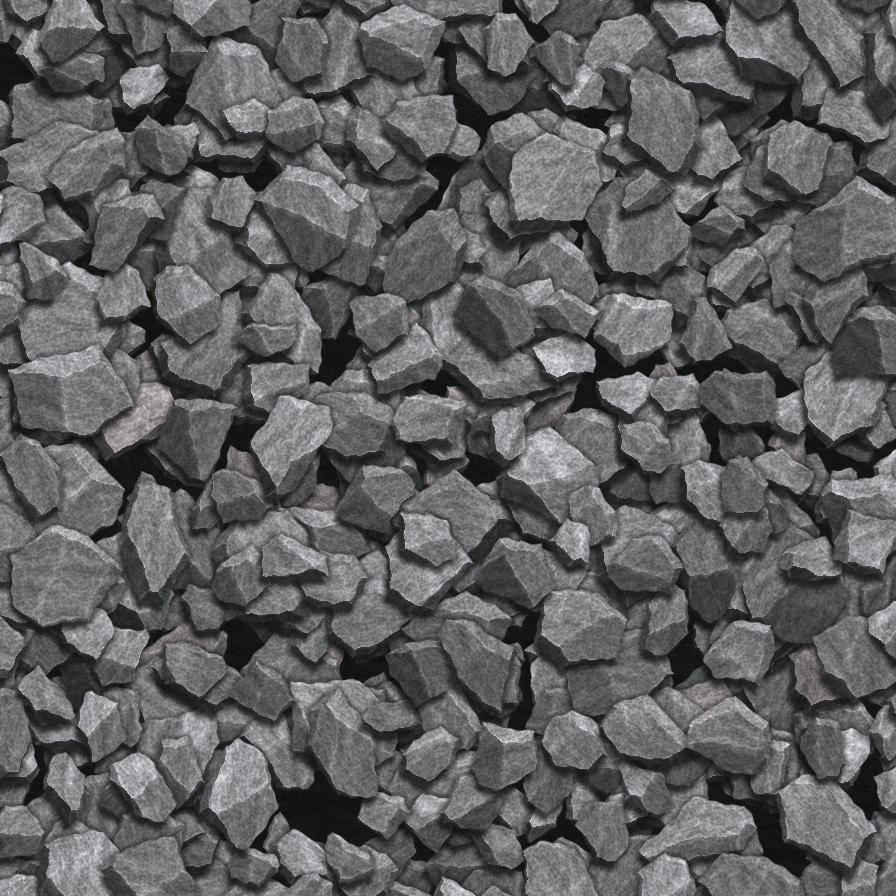
A Shadertoy shader for this texture:

```glsl
const vec3 LIGHT = vec3(0.2, 0.66, 0.72);

vec3 hash3(vec3 p) {
    p = fract(p * vec3(0.1031, 0.1030, 0.0973));
    p += dot(p, p.yxz + 33.33);
    return fract((p.xxy + p.yxx) * p.zyx);
}

float layeredSines(vec2 p) {
    float sum = 0.0, amp = 0.5;
    for (int i = 0; i < 5; i++) {
        p = mat2(0.8, 0.6, -0.6, 0.8) * p * 1.9 + 1.3;
        sum += amp * sin(p.x + 1.7 * sin(p.y));
        amp *= 0.62;
    }
    return sum;
}

// Distance to the nearest scattered point
float cellular(vec2 p) {
    vec2 base = floor(p);
    float nearest = 4.0;
    for (int j = -1; j <= 1; j++)
    for (int i = -1; i <= 1; i++) {
        vec2 cell = base + vec2(i, j);
        vec2 d = cell + hash3(vec3(cell, 7.0)).xy - p;
        nearest = min(nearest, dot(d, d));
    }
    return sqrt(nearest);
}

// Chipped polygon: x = outline distance, y = shadow distance, z = light on its facets
vec3 stone(vec2 p, float size, float squash, float angle, vec3 seed) {
    vec2 shadowPoint = p + LIGHT.xy * 0.14;
    float outline = -9.0, shadow = -9.0;

    // Two tilted top planes meet in a ridge
    vec2 tiltA = (seed.xy - 0.5) * 0.6;
    vec2 tiltB = (seed.yz - 0.5) * 1.3;
    float top = size * 0.24 - dot(p, tiltA);
    float ridge = size * 0.31 - dot(p, tiltB);
    float low = min(top, ridge), second = max(top, ridge);
    vec3 normal = vec3(top < ridge ? tiltA : tiltB, 1.0);

    // Bevelled sides
    for (int k = 0; k < 7; k++) {
        vec3 h = hash3(seed * 91.0 + float(k) * 5.3);
        float a = (float(k) + 0.8 * h.x) * 0.8976 + angle;
        vec2 n = vec2(cos(a), sin(a));
        float reach = size * length(vec2(cos(a - angle), squash * sin(a - angle))) * (0.76 + 0.34 * h.y);
        float side = dot(p, n) - reach;
        float slope = 0.8 + 2.4 * h.z;
        float height = -side * slope;
        outline = max(outline, side);
        shadow = max(shadow, dot(shadowPoint, n) - reach);
        if (height < low) {
            second = low;
            low = height;
            normal = vec3(n * slope, 1.0);
        } else second = min(second, height);
    }
    float light = 0.29 + 0.85 * max(dot(normalize(normal), LIGHT), 0.0);
    float wornEdge = 0.13 * smoothstep(0.04, 0.0, second - low);
    return vec3(outline, shadow, light + wornEdge);
}

void mainImage(out vec4 fragColor, in vec2 fragCoord) {
    vec2 uv = fragCoord / iResolution.y * 10.3;
    float pixel = 10.3 / iResolution.y;
    float shade = 0.08;
    vec2 grainPoint = uv;
    vec3 topSeed = vec3(0.5);

    // Heap of stones, lowest layer first and closely packed
    for (int layer = 0; layer < 6; layer++) {
        float depth = float(layer);
        vec2 grid = uv + depth * vec2(3.37, 5.71);
        for (int j = -1; j <= 1; j++)
        for (int i = -1; i <= 1; i++) {
            vec2 cell = floor(grid) + vec2(i, j);
            vec3 seed = hash3(vec3(cell + 40.0, depth * 17.0 + 3.0));
            vec3 form = hash3(seed * 173.0 + 11.0);
            vec2 p = grid - cell - 0.5 - (seed.xy - 0.5) * 0.7;
            if (seed.z > 1.0 - 0.06 * depth || dot(p, p) > 1.4) continue;

            // Rough outline
            p += 0.02 * sin(p.yx * 8.0 + seed.xy * 40.0);
            p += 0.008 * sin(p.yx * 33.0 + seed.yz * 60.0);
            float size = mix(0.34, 0.74, form.x * form.x);
            float angle = form.z * 6.2832;
            vec3 s = stone(p, size, mix(0.46, 0.92, form.y), angle, seed);

            float castShadow = smoothstep(0.05, -0.06, s.y);
            float contactShadow = 0.5 * smoothstep(0.07, 0.0, s.x);
            shade = mix(shade, 0.08, 0.8 * max(castShadow, contactShadow));

            float tone = mix(0.46, 0.61, fract(seed.x * 7.0 + form.y)) * (0.9 + 0.03 * depth);
            float cover = smoothstep(pixel, -pixel, s.x);
            shade = mix(shade, tone * s.z, cover);
            if (cover > 0.5) {
                vec2 axis = vec2(cos(angle), sin(angle));
                grainPoint = vec2(dot(p, axis), dot(p, vec2(-axis.y, axis.x))) + seed.xy * 50.0;
                topSeed = seed;
            }
        }
    }

    // Slate cleavage, pits, pale veins and dust
    vec2 cleavage = grainPoint * vec2(2.2, 5.5);
    float relief = layeredSines(cleavage) - layeredSines(cleavage + vec2(0.06, 0.16));
    float grain = cellular(grainPoint * 13.0) - 0.5;
    float pits = cellular(grainPoint * 27.0) - 0.5;
    float broad = layeredSines(grainPoint * 1.6 + 9.0);
    float vein = smoothstep(0.04, 0.0, abs(broad - 0.15)) * smoothstep(-0.2, 0.5, layeredSines(grainPoint * 2.0));
    float dust = smoothstep(0.2, 0.9, broad) * smoothstep(0.45, 0.8, topSeed.y);
    shade *= 1.0 + 0.24 * relief + 0.2 * grain + 0.34 * pits + 0.05 * broad + 0.28 * vein + 0.22 * dust;

    // Cool grey, slightly green in the dark, with a few plum stones
    vec3 tint = mix(vec3(0.97, 1.01, 1.01), vec3(1.0, 0.99, 1.015), smoothstep(0.1, 0.6, shade));
    tint = mix(tint, vec3(1.025, 0.985, 1.0), step(0.8, topSeed.z));
    fragColor = vec4(clamp(shade * tint, 0.0, 1.0), 1.0);
}
```
